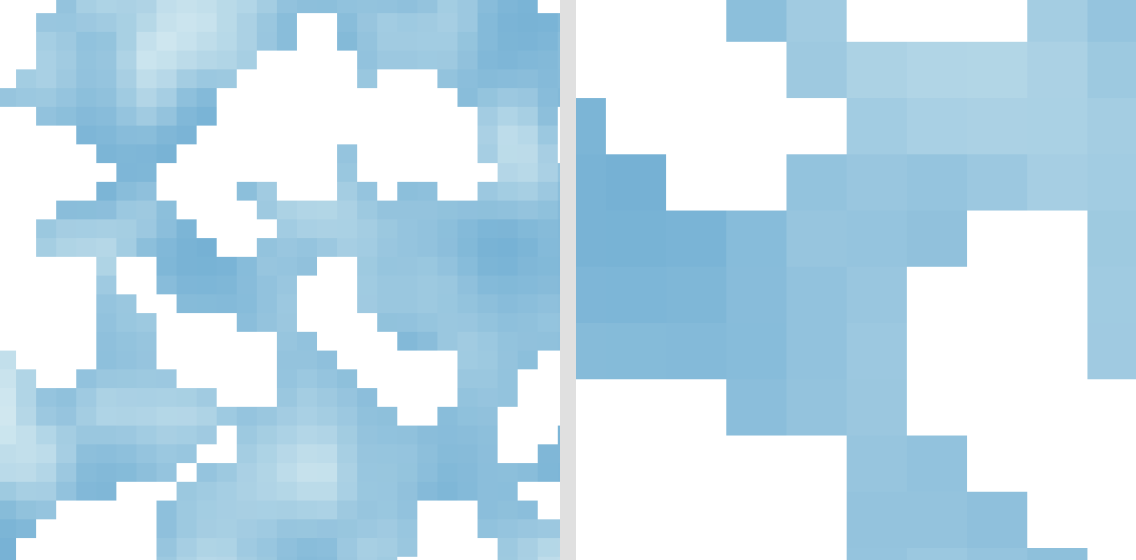
Left: the whole. Right: its middle third, enlarged.
Write a Shadertoy shader that draws this texture.

```glsl
// Blocky mosaic of soft blue water tones broken by slanted white patches.

const vec2 TILE_COUNT = vec2(27.91, 29.87);
const vec2 TILE_SHIFT = vec2(0.20, 0.83);
const float PATCH_GRID = 2.8;
const vec3 DEEP_BLUE = vec3(0.46, 0.694, 0.832);
const vec3 PALE_BLUE = vec3(0.84, 0.922, 0.946);
const vec3 WHITE = vec3(1.0);

// Two random values in 0..1 for a lattice point
vec2 hash22(vec2 p) {
    vec3 q = fract(p.xyx * vec3(0.1031, 0.1030, 0.0973));
    q += dot(q, q.yzx + 33.33);
    return fract((q.xx + q.yz) * q.zy);
}

float valueNoise(vec2 p) {
    vec2 i = floor(p);
    vec2 f = fract(p);
    vec2 s = f * f * f * (f * (f * 6.0 - 15.0) + 10.0);
    float low = mix(hash22(i).x, hash22(i + vec2(1, 0)).x, s.x);
    float high = mix(hash22(i + vec2(0, 1)).x, hash22(i + vec2(1, 1)).x, s.x);
    return mix(low, high, s.y);
}

float capsuleDistance(vec2 p, vec2 halfAxis, float radius) {
    float t = clamp(dot(p, halfAxis) / dot(halfAxis, halfAxis), -1.0, 1.0);
    return length(p - halfAxis * t) - radius;
}

// Distance to the nearest of the scattered slanted capsules
float patchDistance(vec2 p) {
    vec2 home = floor(p);
    float nearest = 2.0;
    for (int y = -1; y <= 1; y++) {
        for (int x = -1; x <= 1; x++) {
            vec2 id = home + vec2(x, y);
            vec2 jitter = hash22(id + 17.0) - 0.5;
            vec2 shape = hash22(id + 53.0);
            vec2 turn = hash22(id + 91.0);
            float angle = mix(0.4, 0.85, turn.x) * (turn.y < 0.5 ? -1.0 : 1.0);
            vec2 halfAxis = vec2(cos(angle), sin(angle)) * mix(0.02, 0.45, shape.x);
            vec2 center = id + 0.5 + 0.6 * jitter;
            float radius = mix(0.15, 0.25, shape.y);
            nearest = min(nearest, capsuleDistance(p - center, halfAxis, radius));
        }
    }
    return nearest;
}

// One flat colour per tile, sampled at the tile centre
vec3 tileColor(vec2 tile) {
    vec2 uv = (tile + 0.5 - TILE_SHIFT) / TILE_COUNT;
    float wobble = valueNoise(uv * 9.0 + 40.0) - 0.5;
    float shore = patchDistance(uv * PATCH_GRID + 5.4) + 0.32 * wobble;
    if (shore < 0.0) return WHITE;

    // Water is deepest in tone beside the patches
    float cloud = 0.65 * valueNoise(uv * 5.5 + 11.0)
                + 0.35 * valueNoise(uv * 11.0 + 73.0);
    float tone = clamp(cloud + 0.7 * (shore - 0.18), 0.0, 1.0);
    return mix(DEEP_BLUE, PALE_BLUE, pow(tone, 1.5));
}

void mainImage(out vec4 fragColor, in vec2 fragCoord) {
    vec2 uv = fragCoord / iResolution.xy;
    vec2 p = uv * TILE_COUNT + TILE_SHIFT - 0.5;
    vec2 tile = floor(p);

    // Blend neighbouring tiles over about one pixel at their borders
    vec2 pixel = TILE_COUNT / iResolution.xy;
    vec2 blend = clamp((fract(p) - 0.5) / pixel + 0.5, 0.0, 1.0);
    vec3 lower = mix(tileColor(tile), tileColor(tile + vec2(1, 0)), blend.x);
    vec3 upper = mix(tileColor(tile + vec2(0, 1)), tileColor(tile + vec2(1, 1)), blend.x);
    fragColor = vec4(mix(lower, upper, blend.y), 1.0);
}
```
